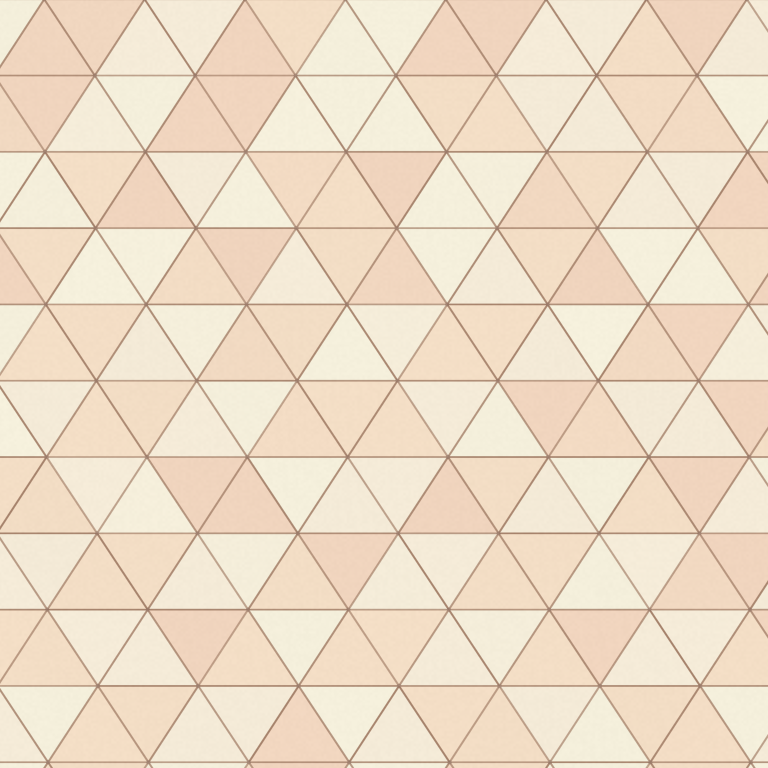
Write a Shadertoy shader that draws this pattern.

```glsl
// Triangular tiling in cream and peach with thin brown seams and fine paper grain.

// Lattice, in units of the canvas height
const float TILE_W = 0.1307;
const float TILE_H = 0.09935;
const vec2 ORIGIN = vec2(0.0576, -0.001);  // first vertex, measured from the top left
const float ROW_DRIFT = 0.0005;            // sideways creep per row

// Seams
const float SEAM_HALF = 0.0013;
const float FLAT_SEAM_HALF = 0.0011;
const float SEAM_MIN_INK = 0.68;
const float SEAM_MAX_INK = 0.98;
const float KNOT_RADIUS = 0.0028;
const float KNOT_INK = 0.45;

// Grain
const float GRAIN_SCALE = 300.0;
const float GRAIN_AMOUNT = 0.014;
const float TILE_TONE = 0.008;

// Colours
const vec3 IVORY = vec3(0.960, 0.940, 0.862);
const vec3 CREAM = vec3(0.958, 0.920, 0.845);
const vec3 PEACH = vec3(0.953, 0.869, 0.773);
const vec3 BLUSH = vec3(0.943, 0.834, 0.746);
const vec3 SEAM = vec3(0.645, 0.505, 0.415);
const vec3 KNOT = vec3(0.540, 0.420, 0.370);

// Offset of the warm pairs in each row, before and after the slip column
const int ROWS = 10;
const int SLIP_COLUMN = 6;
const int PHASE_LEFT[ROWS] = int[ROWS](0, 3, 1, 3, 0, 1, 3, 1, 3, 1);
const int PHASE_RIGHT[ROWS] = int[ROWS](0, 0, 2, 2, 0, 2, 0, 1, 2, 0);

float hash(vec2 p) {
    return fract(sin(dot(p, vec2(127.1, 311.7))) * 43758.5453);
}

float valueNoise(vec2 p) {
    vec2 cell = floor(p);
    vec2 f = fract(p);
    f = f * f * (3.0 - 2.0 * f);
    float low = mix(hash(cell), hash(cell + vec2(1.0, 0.0)), f.x);
    float high = mix(hash(cell + vec2(0.0, 1.0)), hash(cell + 1.0), f.x);
    return mix(low, high, f.y);
}

// Pairs of warm and pale triangles alternate along each row
vec3 tileColor(float column, float row) {
    int r = int(mod(row, float(ROWS)));
    int phase = int(column) < SLIP_COLUMN ? PHASE_LEFT[r] : PHASE_RIGHT[r];
    float place = mod(column - float(phase), 4.0);
    float pick = hash(vec2(column, row) + 3.7);
    float tint = smoothstep(0.35, 0.65, pick);
    vec3 color = place < 1.5 ? mix(PEACH, BLUSH, tint) : mix(IVORY, CREAM, tint);
    return color + TILE_TONE * (hash(vec2(row, column) + 9.1) - 0.5);
}

float coverage(float dist, float halfWidth, float pixel) {
    return 1.0 - smoothstep(halfWidth - 0.7 * pixel, halfWidth + 0.7 * pixel, dist);
}

// Each seam segment carries its own strength of ink
float segmentInk(vec2 id) {
    return mix(SEAM_MIN_INK, SEAM_MAX_INK, hash(id));
}

void mainImage(out vec4 fragColor, in vec2 fragCoord) {
    float pixel = 1.0 / iResolution.y;
    vec2 uv = fragCoord * pixel;

    // Lattice coordinates: rows run down, both diagonals fall on whole numbers
    float v = (1.0 - uv.y - ORIGIN.y) / TILE_H;
    float a = (uv.x - ORIGIN.x - ROW_DRIFT * v) / TILE_W;
    vec2 diagonal = vec2(a - 0.5 * v, a + 0.5 * v);
    float row = floor(v);
    float column = floor(diagonal.x) + floor(diagonal.y) + 1.0;

    vec3 color = tileColor(column, row);

    // Seams along the three directions
    float nearRow = round(v);
    vec2 nearDiagonal = round(diagonal);
    float slope = length(vec2(1.0 / TILE_W, 0.5 / TILE_H));
    vec2 diagonalDist = abs(diagonal - nearDiagonal) / slope;
    float shifted = a - 0.5 * nearRow;

    float flatInk = coverage(abs(v - nearRow) * TILE_H, FLAT_SEAM_HALF, pixel)
        * segmentInk(vec2(floor(shifted), nearRow) + 21.3);
    float fallInk = coverage(diagonalDist.x, SEAM_HALF, pixel)
        * segmentInk(vec2(nearDiagonal.x, row) + 47.9);
    float riseInk = coverage(diagonalDist.y, SEAM_HALF, pixel)
        * segmentInk(vec2(nearDiagonal.y, row) + 83.1);
    color = mix(color, SEAM, max(flatInk, max(fallInk, riseInk)));

    // Darker knots where seams meet
    vec2 toVertex = vec2((shifted - round(shifted)) * TILE_W, (v - nearRow) * TILE_H);
    color = mix(color, KNOT, KNOT_INK * coverage(length(toVertex), KNOT_RADIUS, pixel));

    // Paper grain
    color += GRAIN_AMOUNT * (valueNoise(uv * GRAIN_SCALE) - 0.5);

    fragColor = vec4(color, 1.0);
}
```
